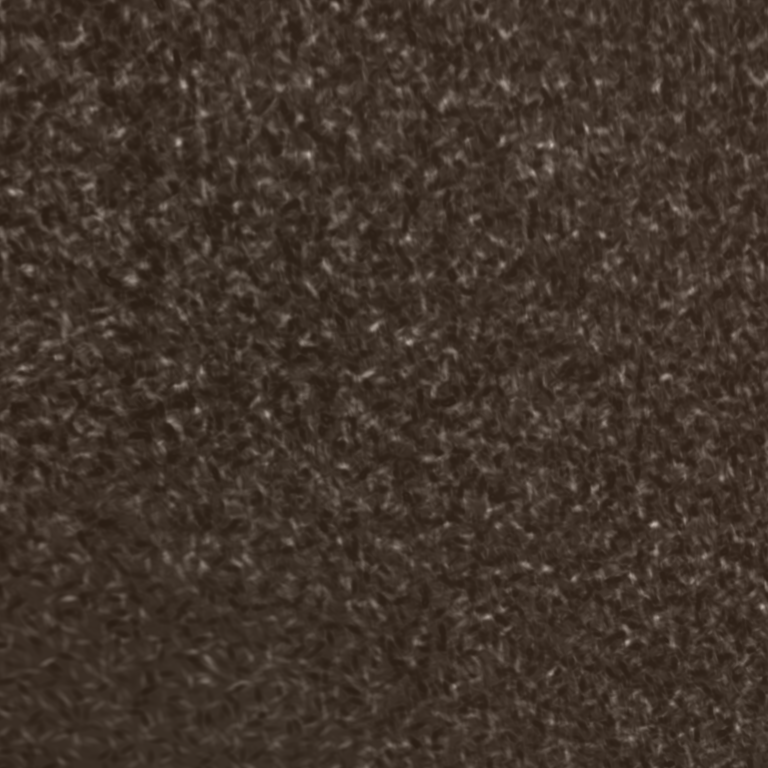
Write a three.js fragment shader that draws this texture.

```glsl
varying vec2 vUv;

// Colour
const vec3 BASE_BROWN = vec3(0.245, 0.196, 0.160);
const vec3 ROSE_TINT = vec3(0.007, -0.002, -0.001);
const float TONE_SPREAD = 0.050;
const float HIGHLIGHT_SKEW = 0.009;

// Grain
const float COARSE_CELLS = 56.0;
const float FINE_CELLS = 104.0;
const float FINE_WEIGHT = 0.45;
const float GRAIN_GAIN = 2.3;
const float GRAIN_LENGTH = 0.95;
const float GRAIN_WIDTH = 0.42;
const float LEAN = -0.45;
const float LEAN_SPREAD = 2.5;
const int GRAINS_PER_CELL = 2;

// Broad shading
const float CLOUD_CELLS = 6.0;
const float CLOUD_STRENGTH = 0.022;
const float SIDE_LIGHT = 0.030;
const float SOFT_CORNER_FADE = 0.40;

vec4 hash4(vec3 p) {
  vec4 q = fract(p.xyzx * vec4(0.1031, 0.1030, 0.0973, 0.1099));
  q += dot(q, q.wzxy + 33.33);
  return fract((q.xxyz + q.yzzw) * q.zywx);
}

float valueNoise(vec2 p) {
  vec2 cell = floor(p);
  vec2 f = fract(p);
  f = f * f * (3.0 - 2.0 * f);
  float a = hash4(vec3(cell, 7.0)).x;
  float b = hash4(vec3(cell + vec2(1.0, 0.0), 7.0)).x;
  float c = hash4(vec3(cell + vec2(0.0, 1.0), 7.0)).x;
  float d = hash4(vec3(cell + vec2(1.0, 1.0), 7.0)).x;
  return mix(mix(a, b, f.x), mix(c, d, f.x), f.y);
}

// Soft elongated flecks, light and dark, summed over neighbouring cells
float fleckNoise(vec2 p, float seed) {
  vec2 cell = floor(p);
  float sum = 0.0;
  for (int y = -1; y <= 1; y++) {
    for (int x = -1; x <= 1; x++) {
      vec2 id = cell + vec2(float(x), float(y));
      for (int i = 0; i < GRAINS_PER_CELL; i++) {
        vec4 rnd = hash4(vec3(id, seed + float(i)));
        float angle = LEAN + LEAN_SPREAD * (rnd.z - 0.5);
        vec2 axis = vec2(cos(angle), sin(angle));
        vec2 d = p - id - rnd.xy;
        vec2 local = vec2(dot(d, axis), dot(d, vec2(-axis.y, axis.x)));
        local /= vec2(GRAIN_LENGTH, GRAIN_WIDTH);
        float falloff = max(0.0, 1.0 - dot(local, local));
        sum += (2.0 * rnd.w - 1.0) * falloff * falloff;
      }
    }
  }
  return sum;
}

// Compresses the grain toward the lower right
vec2 perspective(vec2 uv) {
  return uv * vec2(1.0 + 0.20 * uv.x, 1.22 - 0.20 * uv.y);
}

void main() {
  vec2 p = perspective(vUv);

  // Pile texture, softer toward the lower left
  float grain = fleckNoise(p * COARSE_CELLS, 1.0);
  float softness = 1.0 - smoothstep(0.10, 0.65, length(vUv * vec2(0.7, 1.3)));
  grain += FINE_WEIGHT * (1.0 - softness) * fleckNoise(p * FINE_CELLS, 11.0);
  grain *= GRAIN_GAIN * (1.0 - SOFT_CORNER_FADE * softness);
  float tone = TONE_SPREAD * grain + HIGHLIGHT_SKEW * grain * grain;

  // Uneven wear and light from the upper right
  float cloud = 0.6 * valueNoise(vUv * CLOUD_CELLS)
              + 0.4 * valueNoise(vUv * CLOUD_CELLS * 2.7 + 13.0) - 0.5;
  float light = dot(vUv - 0.5, vec2(0.8, 0.45));
  tone += CLOUD_STRENGTH * cloud + SIDE_LIGHT * light;

  float rose = valueNoise(vUv * 3.0 + 5.0) - 0.5 + 0.5 * light;
  vec3 color = BASE_BROWN + tone + ROSE_TINT * rose;
  gl_FragColor = vec4(max(color, vec3(0.07, 0.05, 0.03)), 1.0);
}
```
